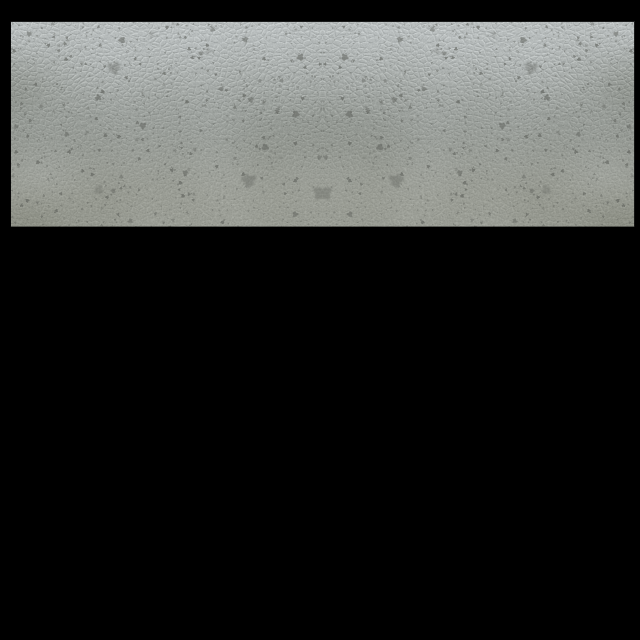
Write a WebGL 2 fragment shader that draws this texture.

```glsl
#version 300 es
precision highp float;

#define PANEL_MIN vec2(0.017, 0.646)
#define PANEL_MAX vec2(0.991, 0.966)
#define SHADE vec3(0.535, 0.553, 0.525)
#define SHEEN vec3(0.755, 0.775, 0.780)
#define SPECK_COLOR vec3(0.36, 0.37, 0.35)
#define LEATHER_SCALE 115.0
#define LEATHER_RELIEF 0.055
#define GRAIN_SCALE 300.0
#define GRAIN_CONTRAST 0.06

uniform vec2 u_resolution;
out vec4 fragColor;

vec2 hash2(vec2 cell) {
  vec3 q = fract(cell.xyx * vec3(0.1031, 0.1030, 0.0973));
  q += dot(q, q.yzx + 33.33);
  return fract((q.xx + q.yz) * q.zy);
}

// Distances to the nearest and second nearest cell centres
vec2 cellular(vec2 p) {
  vec2 base = floor(p);
  vec2 nearest = vec2(8.0);
  for (int j = -1; j <= 1; j++) {
    for (int i = -1; i <= 1; i++) {
      vec2 cell = base + vec2(i, j);
      float d = length(cell + hash2(cell) - p);
      nearest = d < nearest.x ? vec2(d, nearest.x) : vec2(nearest.x, min(nearest.y, d));
    }
  }
  return nearest;
}

// Raised pebbles separated by thin creases
float leatherHeight(vec2 p) {
  p += 0.004 * sin(p.yx * 43.0 + vec2(0.0, 1.7));
  vec2 d = cellular(p * LEATHER_SCALE * vec2(0.85, 1.15));
  return smoothstep(0.0, 0.4, d.y - d.x);
}

// Scattered irregular spots; radius and softness are in cell units
float specks(vec2 p, float scale, float density, float radius, float softness) {
  p *= scale;
  vec2 base = floor(p);
  float coverage = 0.0;
  for (int j = -1; j <= 1; j++) {
    for (int i = -1; i <= 1; i++) {
      vec2 cell = base + vec2(i, j);
      vec2 traits = hash2(cell + 71.0);
      vec2 offset = p - cell - hash2(cell + 17.0);
      float angle = atan(offset.y, offset.x);
      float wobble = 1.0 + 0.18 * sin(angle * 3.0 + traits.x * 40.0)
                   + 0.12 * sin(angle * 5.0 + traits.y * 30.0);
      float size = radius * mix(0.35, 1.0, traits.y * traits.y) * wobble;
      float spot = 1.0 - smoothstep(size - softness, size + softness, length(offset));
      coverage = max(coverage, spot * step(traits.x, density) * mix(0.5, 1.0, traits.y));
    }
  }
  return coverage;
}

float glow(vec2 p, vec2 centre, vec2 extent) {
  vec2 d = (p - centre) / extent;
  return exp(-dot(d, d));
}

// Broad light: bright along the top, dim at the sides
float lighting(vec2 p, float height) {
  vec2 q = vec2(p.x, height);
  float tone = 0.25 + 0.62 * smoothstep(0.35, 1.05, height);
  tone -= 0.34 * glow(q, vec2(0.48, 0.69), vec2(0.07, 0.16));
  tone -= 0.20 * glow(q, vec2(0.49, 0.0), vec2(0.12, 0.16));
  tone -= 0.12 * glow(q, vec2(0.04, 0.55), vec2(0.08, 0.18));
  tone += 0.10 * glow(q, vec2(0.18, 0.27), vec2(0.07, 0.16));
  tone += 0.10 * glow(q, vec2(0.45, 0.24), vec2(0.05, 0.14));
  tone += 0.035 * sin(p.x * 31.0 + height * 5.0) * sin(height * 9.0 - p.x * 17.0);
  return tone;
}

void main() {
  vec2 uv = gl_FragCoord.xy / u_resolution;
  vec2 size = PANEL_MAX - PANEL_MIN;
  vec2 centre = 0.5 * (PANEL_MIN + PANEL_MAX);
  float height = (uv.y - PANEL_MIN.y) / size.y;

  // Left and right halves mirror each other
  vec2 p = vec2(abs(uv.x - centre.x), uv.y);

  float tone = lighting(p, height);
  vec3 color = mix(SHADE, SHEEN, tone);
  color += vec3(0.012, 0.005, -0.008) * (1.0 - smoothstep(0.1, 0.55, height));

  // Embossed leather, strongest under the light
  float relief = leatherHeight(p) - leatherHeight(p + vec2(0.0006, 0.0018));
  color += relief * LEATHER_RELIEF * mix(0.45, 1.2, smoothstep(0.2, 0.8, height));

  // Fine mineral grain
  color += GRAIN_CONTRAST * (cellular(p * GRAIN_SCALE).x - 0.45);

  // Stains, from faint blotches to small dark dots
  float stain = 0.38 * specks(p, 14.0, 0.22, 0.16, 0.05);
  stain = max(stain, 0.55 * specks(p + 3.1, 36.0, 0.28, 0.19, 0.05));
  stain = max(stain, 0.62 * specks(p + 5.7, 85.0, 0.28, 0.24, 0.09));
  stain = max(stain, 0.40 * specks(p + 9.3, 160.0, 0.24, 0.28, 0.14));
  color = mix(color, SPECK_COLOR, stain);

  // Panel on black with smooth borders
  vec2 border = abs(uv - centre) - 0.5 * size;
  float edge = max(border.x, border.y) * u_resolution.y;
  float mask = 1.0 - smoothstep(-0.5, 0.5, edge);
  fragColor = vec4(color * mask, 1.0);
}
```
